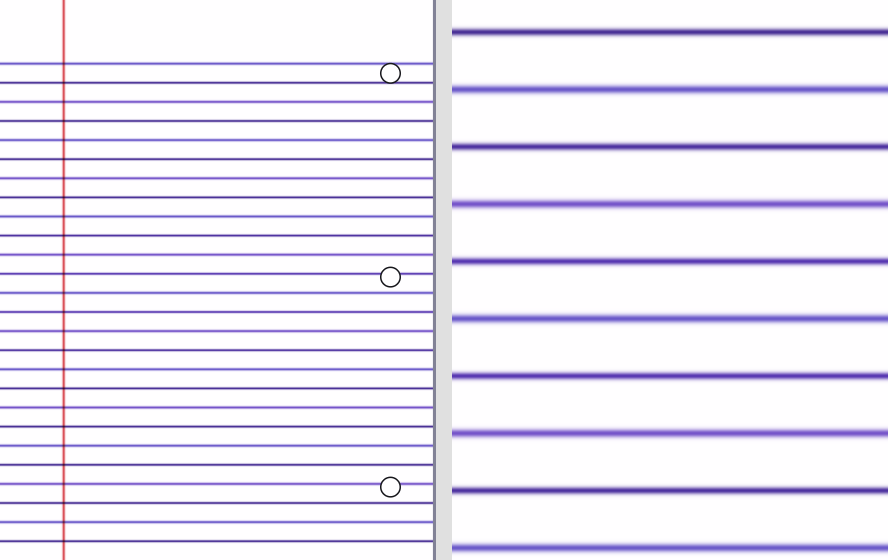
Left: the whole. Right: its middle third, enlarged.
This pattern is drawn by a Shadertoy shader. Its source:

```glsl
// Lengths are fractions of the canvas height, measured from the top left.
const float RULE_COUNT = 26.0;
const float RULE_FIRST = 0.1137;
const float RULE_STEP = 0.03411;
const float DARK_SOFTNESS = 0.00148;
const float LIGHT_SOFTNESS = 0.00168;

const float MARGIN_X = 0.1138;
const float MARGIN_SOFTNESS = 0.0017;
const float EDGE_WIDTH = 0.0055;

const float HOLE_X = 0.6973;
const float HOLE_FIRST = 0.1309;
const float HOLE_STEP = 0.3639;
const float HOLE_STEP_GROWTH = 0.0111;
const float HOLE_RADIUS = 0.0174;
const float HOLE_STROKE = 0.0027;

const vec3 PAPER = vec3(1.0, 0.995, 1.0);
const vec3 INK_DARK = vec3(0.28, 0.18, 0.58);
const vec3 INK_MEDIUM = vec3(0.35, 0.22, 0.71);
const vec3 INK_BLUE = vec3(0.42, 0.35, 0.79);
const vec3 INK_VIOLET = vec3(0.46, 0.33, 0.79);
const vec3 MARGIN_RED = vec3(0.85, 0.30, 0.33);
const vec3 EDGE_GREY = vec3(0.51, 0.51, 0.59);
const vec3 HOLE_BLACK = vec3(0.09, 0.09, 0.11);

// Soft stroke that keeps its total ink when thinner than a pixel.
float softStroke(float dist, float softness, float pixel) {
    float spread = max(softness, 0.6 * pixel);
    float q = dist / spread;
    return softness / spread * exp(-0.5 * q * q);
}

// Coverage of the region where dist is negative.
float fill(float dist, float pixel) {
    return clamp(0.5 - dist / pixel, 0.0, 1.0);
}

// Odd rules are thin and dark; even rules are paler and alternate in hue.
vec3 ruleInk(float row) {
    float q = (row - 12.0) / 3.0;
    vec3 dark = mix(INK_DARK, INK_MEDIUM, exp(-q * q));
    vec3 light = mod(row, 4.0) < 1.0 ? INK_BLUE : INK_VIOLET;
    return mod(row, 2.0) < 0.5 ? light : dark;
}

vec3 drawRules(vec3 color, float y, float pixel) {
    float row = clamp(round((y - RULE_FIRST) / RULE_STEP), 0.0, RULE_COUNT - 1.0);
    float softness = mod(row, 2.0) < 0.5 ? LIGHT_SOFTNESS : DARK_SOFTNESS;
    float dist = y - RULE_FIRST - row * RULE_STEP;
    return mix(color, ruleInk(row), softStroke(dist, softness, pixel));
}

vec3 drawHoles(vec3 color, vec2 p, float pixel) {
    for (int i = 0; i < 3; i++) {
        float k = float(i);
        float y = HOLE_FIRST + k * HOLE_STEP + 0.5 * k * (k - 1.0) * HOLE_STEP_GROWTH;
        float dist = length(p - vec2(HOLE_X, y)) - HOLE_RADIUS;
        color = mix(color, PAPER, fill(dist, pixel));
        color = mix(color, HOLE_BLACK, fill(abs(dist) - 0.5 * HOLE_STROKE, pixel));
    }
    return color;
}

void mainImage(out vec4 fragColor, in vec2 fragCoord) {
    float pixel = 1.0 / iResolution.y;
    vec2 p = vec2(fragCoord.x, iResolution.y - fragCoord.y) * pixel;
    float pageWidth = iResolution.x * pixel;

    vec3 color = drawRules(PAPER, p.y, pixel);

    // The margin tints the rules it crosses.
    float margin = softStroke(p.x - MARGIN_X, MARGIN_SOFTNESS, pixel);
    color *= mix(vec3(1.0), MARGIN_RED, margin);

    color = drawHoles(color, p, pixel);

    // Shaded right edge of the sheet.
    float edge = fill(pageWidth - EDGE_WIDTH - p.x, pixel);
    color = mix(color, EDGE_GREY, edge);

    fragColor = vec4(color, 1.0);
}
```
